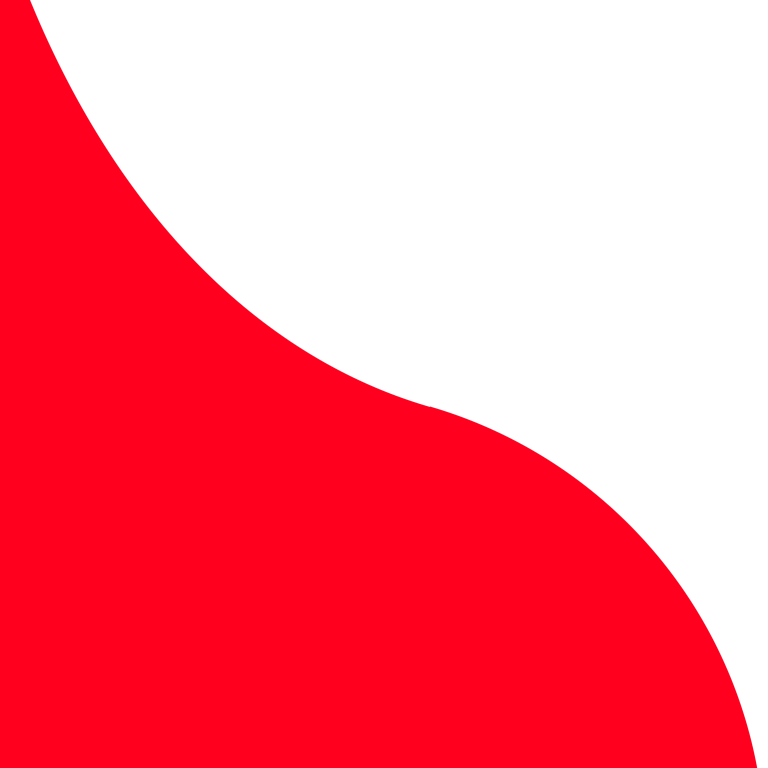
Write a Shadertoy shader that draws this background.

```glsl
#define RED vec3(1.0, 0.0, 0.12)
#define WHITE vec3(1.0)
#define SLOPE_TOP vec2(0.0391, 1.0)
#define HANDLE_TOP vec2(0.1492, 0.7305)
#define HANDLE_END vec2(0.3307, 0.5365)
#define SLOPE_END vec2(0.5599, 0.4701)
#define HILL_CENTER vec2(0.3906, -0.1107)
#define HILL_RADIUS 0.6055

vec2 bezier(float t) {
    float s = 1.0 - t;
    return s * s * s * SLOPE_TOP + 3.0 * s * s * t * HANDLE_TOP
         + 3.0 * s * t * t * HANDLE_END + t * t * t * SLOPE_END;
}

vec2 bezierTangent(float t) {
    float s = 1.0 - t;
    return 3.0 * (s * s * (HANDLE_TOP - SLOPE_TOP)
         + 2.0 * s * t * (HANDLE_END - HANDLE_TOP)
         + t * t * (SLOPE_END - HANDLE_END));
}

// Approximate signed distance to the hollow slope, negative below it
float slopeDistance(vec2 p) {
    float x = min(p.x, SLOPE_END.x);
    float t = (x - SLOPE_TOP.x) / (SLOPE_END.x - SLOPE_TOP.x);
    // Newton steps find the curve parameter above x
    for (int i = 0; i < 6; i++) {
        t -= (bezier(t).x - x) / bezierTangent(t).x;
    }
    vec2 tangent = normalize(bezierTangent(t));
    return (p.y - bezier(t).y) * tangent.x;
}

// Signed distance to the round hill, negative inside
float hillDistance(vec2 p) {
    return length(p - HILL_CENTER) - HILL_RADIUS;
}

void mainImage(out vec4 fragColor, in vec2 fragCoord) {
    vec2 p = fragCoord / iResolution.xy;
    float pixel = 1.0 / min(iResolution.x, iResolution.y);

    // The slope flows into the hill where the curvature changes sign
    float edge = p.x < SLOPE_END.x ? slopeDistance(p) : hillDistance(p);
    float outside = smoothstep(-0.7 * pixel, 0.7 * pixel, edge);

    fragColor = vec4(mix(RED, WHITE, outside), 1.0);
}
```
